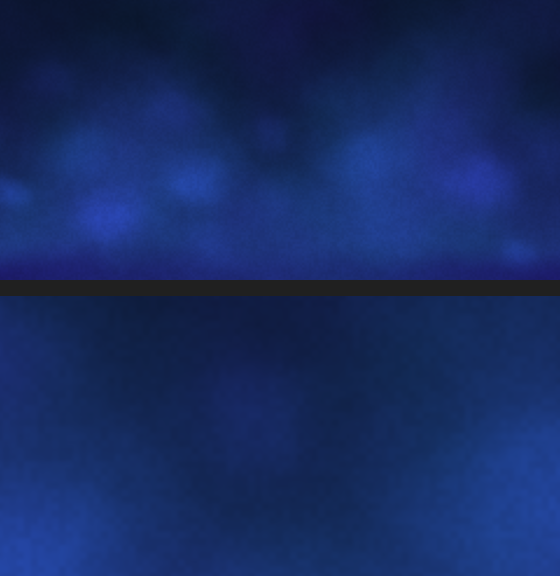
Top: the whole. Bottom: its middle third, enlarged.
This background is drawn by a Shadertoy shader. Its source:

```glsl
const vec3 NIGHT = vec3(0.044, 0.084, 0.185);
const vec3 BLUE = vec3(0.114, 0.204, 0.480);
const vec3 VIOLET = vec3(0.108, 0.100, 0.405);
const vec3 GLOW = vec3(0.038, 0.070, 0.195);
const vec3 TEAL_SHIFT = vec3(-0.030, 0.034, -0.045);
const float TAU = 6.2831853;
const int GLOW_COUNT = 16;

float hash(vec2 p) {
    vec3 q = fract(p.xyx * vec3(0.1031, 0.1030, 0.0973));
    q += dot(q, q.yzx + 33.33);
    return fract((q.x + q.y) * q.z);
}

// Value noise with a quintic fade, range 0..1
float noise(vec2 p) {
    vec2 cell = floor(p);
    vec2 f = fract(p);
    f = f * f * f * (f * (f * 6.0 - 15.0) + 10.0);
    float low = mix(hash(cell), hash(cell + vec2(1, 0)), f.x);
    float high = mix(hash(cell + vec2(0, 1)), hash(cell + vec2(1, 1)), f.x);
    return mix(low, high, f.y);
}

// Three rotated octaves, centred on zero
float cloud(vec2 p) {
    mat2 turn = mat2(0.8, 0.6, -0.6, 0.8);
    float sum = 0.0;
    float weight = 0.55;
    for (int i = 0; i < 3; i++) {
        p = turn * p;
        sum += weight * (noise(p) - 0.5);
        p = p * 2.1 + 7.3;
        weight *= 0.5;
    }
    return sum;
}

// Blurred ellipse with a slightly flattened core
float softSpot(vec2 p, vec2 centre, vec2 radius) {
    vec2 d = (p - centre) / radius;
    return exp(-pow(dot(d, d), 1.2));
}

// Brightness falls with height and rises inside two broad plumes
float skyLight(vec2 p, float u) {
    float fall = 1.02 - 0.97 * smoothstep(0.13, 1.06, p.y);
    float plume = -0.5 * cos(2.0 * TAU * u);
    float band = smoothstep(0.05, 0.4, p.y) * smoothstep(1.0, 0.6, p.y);
    return fall + 0.46 * plume * band + 0.50 * cloud(p * 2.6 + 4.0);
}

// Scattered blurred lights, a few strong ones, brighter near the ground
vec3 glows(vec2 p, float aspect) {
    vec3 sum = vec3(0.0);
    for (int i = 0; i < GLOW_COUNT; i++) {
        float id = float(i);
        float across = (id + 0.1 + 0.8 * hash(vec2(id, 1.7))) / float(GLOW_COUNT);
        float height = mix(0.10, 0.72, fract(id * 0.618 + 0.35));
        float size = mix(0.05, 0.12, hash(vec2(id, 5.1)));
        float power = hash(vec2(id, 9.4));
        float strength = mix(0.3, 1.2, power * power) * mix(1.1, 0.3, height);
        float hue = hash(vec2(id, 13.8)) - 0.5;
        vec3 tint = GLOW + vec3(0.015, -0.035, 0.0) * hue;
        vec2 centre = vec2(across * aspect, height);
        sum += tint * strength * softSpot(p, centre, size * vec2(1.25, 0.9));
    }
    return sum;
}

// Faint mottling: small soft patches under a finer grain
float mottle(vec2 p) {
    return 0.4 * noise(p * 32.0) + 0.6 * noise(p * 120.0 + 3.1) - 0.5;
}

void mainImage(out vec4 fragColor, in vec2 fragCoord) {
    vec2 p = fragCoord / iResolution.y;
    float aspect = iResolution.x / iResolution.y;
    float u = p.x / aspect;

    // Gentle warp keeps the shapes irregular
    vec2 warp = vec2(cloud(p * 4.0 + 11.0), cloud(p * 4.0 + 23.0));
    vec2 q = p + 0.10 * warp;

    vec3 col = mix(NIGHT, BLUE, clamp(skyLight(q, u), 0.0, 1.16));

    // Hue drifts between teal and violet
    col += TEAL_SHIFT * cloud(p * 2.6 + 31.0) * 1.3;

    // Violet ground haze, strongest towards the sides
    float haze = smoothstep(0.14, 0.0, q.y) * mix(0.25, 0.95, abs(2.0 * u - 1.0));
    col = mix(col, VIOLET, haze);

    col += glows(q, aspect);
    col *= 1.0 + 0.13 * mottle(p);
    fragColor = vec4(clamp(col, 0.0, 1.0), 1.0);
}
```
